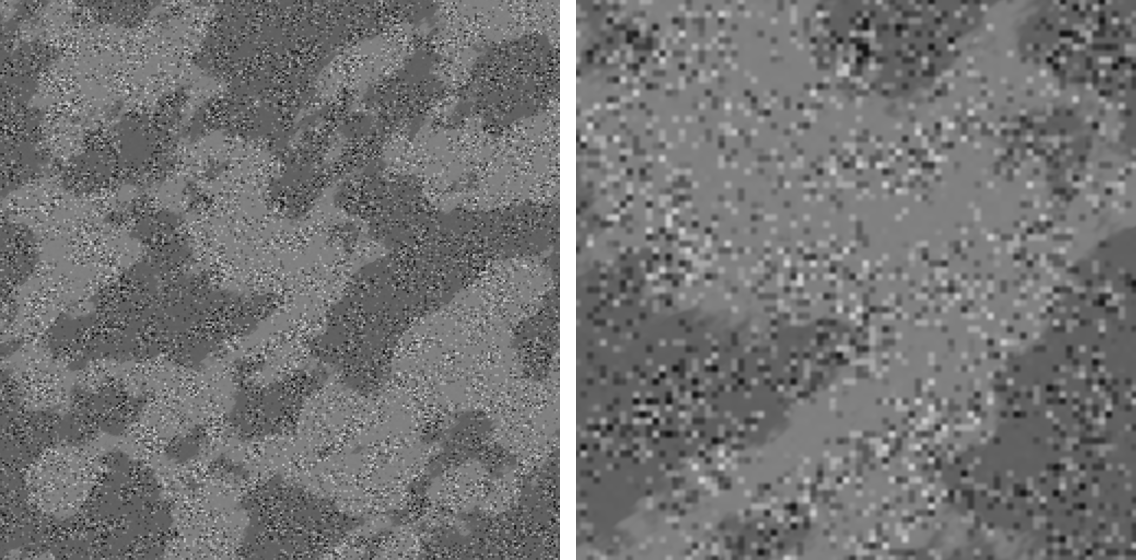
Left, the full canvas; right, a detail of the centre.
Write a three.js fragment shader that draws this texture.

```glsl
// Grey mottled stone: ragged two-tone patches slanting up to the right,
// cut from fractal gradient noise, then sprinkled with crisp slanted grain
// that jumps by whole tone steps and leaves flat grey between the specks.

varying vec2 vUv;

const float DARK_GREY = 0.378;
const float LIGHT_GREY = 0.503;
const float TONE_STEP = 0.130;                  // jump of one speck level

const float SLANT = 0.60;                       // direction of the streaks, radians
const vec2 PATCH_FREQ = vec2(4.2, 6.2);         // along and across the slant
const float PATCH_GAIN = 0.58;                  // raggedness of the patches
const float PATCH_EDGE = 0.075;                 // softness of the patch borders
const float PATCH_LEVEL = 0.0;                  // raise for more dark area
const vec2 ROUGH_FREQ = vec2(18.0, 30.0);       // size of calm and rough spots
const float ROUGH_RANGE = 1.2;
const float GRAIN_CELLS = 256.0;                // grain cells across the canvas
const vec2 GRAIN_FREQ = vec2(112.0, 235.0);
const float GRAIN_SPREAD = 0.32;                // typical size of the raw grain sum
const float FAINT_GRAIN = 0.012;                // tone ripple between the specks
const vec2 FIRST_SPECK = vec2(0.75, 1.20);      // soft thresholds of the two levels
const vec2 SECOND_SPECK = vec2(1.85, 2.30);

mat2 rotation(float angle) {
  float c = cos(angle);
  float s = sin(angle);
  return mat2(c, -s, s, c);
}

// Pseudo-random unit vector for a lattice point.
vec2 gradientAt(vec2 cell) {
  vec3 p = fract(vec3(cell.xyx) * vec3(0.1031, 0.1030, 0.0973));
  p += dot(p, p.yzx + 33.33);
  float angle = 6.28318 * fract((p.x + p.y) * p.z);
  return vec2(cos(angle), sin(angle));
}

float gradientNoise(vec2 p) {
  vec2 i = floor(p);
  vec2 f = p - i;
  vec2 u = f * f * f * (f * (f * 6.0 - 15.0) + 10.0);
  vec2 e = vec2(1.0, 0.0);
  float a = dot(gradientAt(i), f);
  float b = dot(gradientAt(i + e.xy), f - e.xy);
  float c = dot(gradientAt(i + e.yx), f - e.yx);
  float d = dot(gradientAt(i + e.xx), f - e.xx);
  return mix(mix(a, b, u.x), mix(c, d, u.x), u.y);
}

float fractalNoise(vec2 p) {
  float sum = 0.0;
  float amplitude = 1.0;
  for (int i = 0; i < 6; i++) {
    sum += amplitude * gradientNoise(p);
    p = p * 2.03 + 17.3;
    amplitude *= PATCH_GAIN;
  }
  return sum;
}

// Tone offset of one grain cell: two noise layers, cut into soft steps.
float cellGrain(vec2 cell, float rough) {
  vec2 p = rotation(SLANT) * ((cell + 0.5) / GRAIN_CELLS) * GRAIN_FREQ;
  float n = gradientNoise(p + 311.7) + gradientNoise(p * 1.13 + 467.2);
  n *= rough / GRAIN_SPREAD;
  float level = smoothstep(FIRST_SPECK.x, FIRST_SPECK.y, abs(n))
              + smoothstep(SECOND_SPECK.x, SECOND_SPECK.y, abs(n));
  return FAINT_GRAIN * n + TONE_STEP * sign(n) * level;
}

// Blends the four nearest cells over a narrow seam.
float grain(vec2 uv, float rough) {
  vec2 q = uv * GRAIN_CELLS - 0.5;
  vec2 i = floor(q);
  vec2 w = smoothstep(0.1, 0.9, q - i);
  vec2 e = vec2(1.0, 0.0);
  float low = mix(cellGrain(i, rough), cellGrain(i + e.xy, rough), w.x);
  float high = mix(cellGrain(i + e.yx, rough), cellGrain(i + e.xx, rough), w.x);
  return mix(low, high, w.y);
}

void main() {
  vec2 p = rotation(SLANT) * vUv;

  // Broad patches
  float field = fractalNoise(p * PATCH_FREQ + 41.6);
  float light = smoothstep(-PATCH_EDGE, PATCH_EDGE, field - PATCH_LEVEL);
  float tone = mix(DARK_GREY, LIGHT_GREY, light);

  // Grain with uneven density
  float rough = 1.0 + ROUGH_RANGE * gradientNoise(p * ROUGH_FREQ + 93.4);
  tone += grain(vUv, rough);

  gl_FragColor = vec4(vec3(clamp(tone, 0.0, 1.0)), 1.0);
}
```
